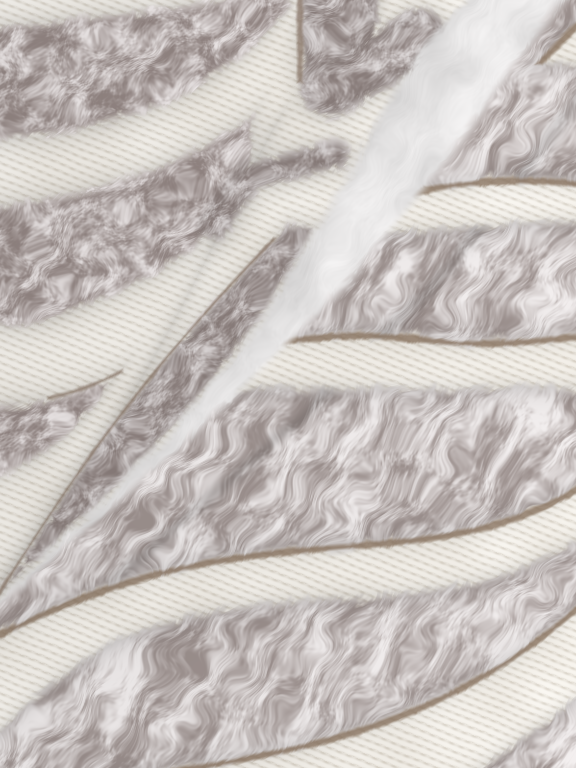
A WebGL 1 fragment shader for this texture:

```glsl
precision highp float;
uniform vec2 u_resolution;

float hash(vec2 p) {
  return fract(sin(dot(p, vec2(127.1, 311.7))) * 43758.5453);
}

float noise(vec2 p) {
  vec2 i = floor(p), f = fract(p);
  f = f * f * (3.0 - 2.0 * f);
  return mix(mix(hash(i), hash(i + vec2(1, 0)), f.x),
             mix(hash(i + vec2(0, 1)), hash(i + vec2(1, 1)), f.x), f.y);
}

vec2 turn(vec2 p, float a) {
  return vec2(cos(a) * p.x + sin(a) * p.y, cos(a) * p.y - sin(a) * p.x);
}

// Smooth curve through five evenly spaced heights
float curve(float t, float a, float b, float c, float d, float e) {
  return a + t * (b - a + (t - 1.0) / 2.0 * (c - 2.0 * b + a
    + (t - 2.0) / 3.0 * (d - 3.0 * c + 3.0 * b - a
    + (t - 3.0) / 4.0 * (e - 4.0 * d + 6.0 * c - 4.0 * b + a))));
}

float segment(vec2 p, vec2 a, vec2 b) {
  vec2 v = b - a;
  return length(p - a - v * clamp(dot(p - a, v) / dot(v, v), 0.0, 1.0));
}

// Layered strands, longer along the lean direction
float pile(vec2 p, float lean, float stretch) {
  vec2 warp = vec2(noise(p * 4.0), noise(p * 4.0 + 19.0)) - 0.5;
  vec2 q = turn(p + 0.22 * warp, lean);
  float sum = 0.0, weight = 0.36, scale = 7.0;
  for (int i = 0; i < 4; i++) {
    sum += weight * noise(q * scale * vec2(1.0 / stretch, 1.0));
    q += 7.3;
    scale *= 2.0;
    weight *= 0.76;
  }
  return sum;
}

// Twill weave with slanting rows of short stitches
vec3 weave(vec2 p) {
  vec2 q = turn(p, 0.38);
  float row = 0.5 + 0.5 * sin(q.y * 88.0 + noise(p * 5.0));
  float stitch = 0.5 + 0.5 * sin(q.x * 60.0 + floor(q.y * 14.0) * 2.4);
  float dim = row * row * (0.055 + 0.06 * stitch) + 0.04 * noise(p * 2.0);
  return vec3(0.965, 0.955, 0.935) - dim * vec3(0.9, 1.0, 1.15);
}

void main() {
  // Sheet space: 5.76 wide, y runs downward
  vec2 p = vec2(gl_FragCoord.x, u_resolution.y - gl_FragCoord.y) * 5.76 / u_resolution.x;
  float x = p.x, y = p.y, t = x / 1.44, s = x / 0.72, v = y / 1.92;

  // Diagonal fold lines
  float crease = curve(v, 5.6, 4.2, 2.45, 0.3, -1.5);
  float valley = curve(v, 4.65, 3.35, 2.1, 0.2, -1.5);
  float ridge = curve(v, 5.0, 3.2, 1.45, 0.1, -1.3);

  float longPile = pile(p, -1.0, 3.2);
  float curlPile = pile(p + 30.0, -0.8, 1.5);
  float fuzz = longPile - 0.5;

  // Left sheet: three tapering bands
  float upper = min(curve(s, 1.4, 1.32, 1.12, 0.75, 0.1) - y,
                    y - curve(s, 0.25, 0.18, 0.1, 0.0, -0.2));
  upper = min(upper, 2.9 - x);
  float middle = min(curve(s, 3.25, 3.12, 2.8, 2.25, 0.6) - y,
                     y - curve(s, 2.05, 1.93, 1.72, 1.38, 0.95));
  middle = min(middle, 2.53 - x);
  float tipTop = curve(x / 0.36, 4.05, 4.0, 3.92, 3.78, 3.6);
  float lower = min(curve(x / 0.36, 4.75, 4.58, 4.3, 3.87, 3.3) - y, y - tipTop);
  lower = min(lower, 1.2 - x);
  float leftFur = max(upper, max(middle, lower));

  // Rolled edge: strap, shoulder, arch and long strip
  float strap = min(min(x - 3.0, 3.8 - x), 0.85 - y + 0.5 * (3.0 - x));
  float shoulder = 0.3 - segment(p, vec2(3.3, 0.88), vec2(4.2, 0.38));
  float arch = 0.15 - min(segment(p, vec2(2.15, 2.25), vec2(2.5, 1.76)),
                          segment(p, vec2(2.5, 1.76), vec2(3.35, 1.55)));
  float strip = min(min(x - ridge, valley - x), y - 2.25);
  float rollFur = max(max(strap, shoulder), max(arch, strip));
  leftFur = max(leftFur, rollFur);

  // Right sheet: wide bands with hems below
  float hem1 = 1.81 + 0.1 * (x - 5.2) * (x - 5.2);
  float hem2 = 3.4 + 0.04 * sin(x * 2.5 + 2.0);
  float hem3 = curve(t, 6.35, 5.78, 5.52, 5.38, 4.9);
  float hem4 = curve(t, 8.2, 7.78, 7.5, 7.03, 6.1);
  float corner = min(x + y - 6.03, 0.63 - y);
  float band1 = min(hem1 - y, -corner);
  float band2 = min(hem2 - y, y - 2.2 - 0.06 * (5.76 - x));
  float band3 = min(hem3 - y, y - 3.87);
  float band4 = min(hem4 - y, y - curve(t, 7.3, 6.3, 6.0, 5.88, 5.4));
  float band5 = y - 7.6 + 0.7 * (x - 4.9);
  float rightFur = max(max(band1, band2), max(max(band3, band4), band5));
  float hem = min(min(abs(y - hem1), abs(y - hem2)), min(abs(y - hem3), abs(y - hem4)));
  hem = min(hem, max(abs(x + y - 6.03) * 0.7, y - 0.62));

  // Left cloth and curly pile
  vec3 cloth = weave(p);
  vec3 color = cloth * (1.0 - 0.1 * exp(-abs(leftFur) * 9.0));
  float turned = curve(v, 3.65, 2.4, 1.38, 0.05, -1.3);
  color *= 1.0 - 0.1 * exp(-abs(x - turned) * 10.0) * smoothstep(0.9, 1.3, y);
  float rolled = smoothstep(-0.1, 0.1, rollFur);
  vec3 curl = mix(vec3(0.56, 0.51, 0.5), vec3(0.91, 0.89, 0.89),
                  smoothstep(0.2, 0.82, curlPile));
  curl *= 1.0 - rolled * (0.05 + 0.1 * exp(-max(rollFur, 0.0) * 12.0));
  color = mix(color, curl, smoothstep(-0.04, 0.06, leftFur + (curlPile - 0.5) * 0.22));
  float seam = max(abs(x - 3.0), y - 0.8);
  seam = min(seam, max(abs(y - tipTop) + 0.01, max(x - 1.2, 0.5 - x)));
  seam = min(seam, max(abs(x - ridge), 2.4 - y) + 0.012);
  color = mix(color, vec3(0.51, 0.43, 0.37),
              0.65 * (1.0 - smoothstep(0.005, 0.05, seam + fuzz * 0.04)));

  // Pale fluff in the valley
  float inValley = smoothstep(-0.06, 0.1, x - valley + fuzz * 0.2);
  vec3 fluff = vec3(0.9, 0.895, 0.895) + 0.09 * (noise(p * 3.0) - 0.5) + 0.1 * fuzz;
  fluff -= 0.07 * exp(-abs(x - valley) * 7.0);
  color = mix(color, fluff, inValley);

  // Right cloth, long pile and the groove across it
  float tuft = rightFur + fuzz * 0.22;
  float furMask = smoothstep(-0.04, 0.07, tuft);
  float groove = (x - crease - 0.9 + fuzz * 0.15) * (1.0 - 0.2 * smoothstep(5.4, 6.2, y));
  float dip = exp(-groove * groove * 90.0) * (1.0 - smoothstep(5.6, 6.1, y));
  vec3 fur = mix(vec3(0.6, 0.555, 0.545), vec3(0.93, 0.915, 0.915),
                 smoothstep(0.18, 0.78, longPile + 0.14 * (noise(p * 1.7) - 0.5)));
  fur *= 1.0 - 0.13 * dip;
  fur *= 1.0 - 0.14 * exp(-max(rightFur, 0.0) * 9.0);
  vec3 sheet = mix(cloth * (1.0 - 0.08 * exp(-abs(rightFur) * 12.0)), fur, furMask);
  float thread = 1.0 - smoothstep(0.008, 0.055, hem + fuzz * 0.06);
  sheet = mix(sheet, vec3(0.5, 0.41, 0.33), 0.72 * thread);
  float inSheet = smoothstep(-0.07, 0.09, x - crease + fuzz * 0.3 * furMask);
  color = mix(color, sheet, inSheet);

  // Soft light from the upper right
  color *= 1.0 + 0.025 * (x - 2.9) / 2.9;
  gl_FragColor = vec4(clamp(color, 0.0, 1.0), 1.0);
}
```
